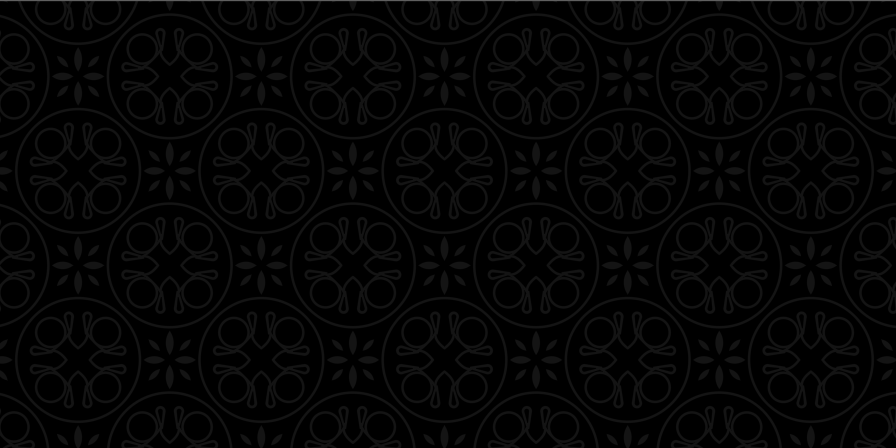
Reproduce this pattern procedurally as a Shadertoy shader.

```glsl
const vec3 GROUND = vec3(0.0);
const vec3 INK = vec3(0.08);
const vec3 EDGE = vec3(0.38);
const vec2 CELL = vec2(0.4089, 0.4219);   // repeat size, in canvas heights
const vec2 ORIGIN = vec2(0.9922, 0.6185); // centre of one medallion
const float RING_RADIUS = 0.138;
const float HALF_LINE = 0.02;             // in ring radii

vec2 wrapCell(vec2 p, vec2 cell) {
    return p - cell * round(p / cell);
}

// Offset to the closest point of a half-drop lattice
vec2 nearestHalfDrop(vec2 p, vec2 cell) {
    vec2 a = wrapCell(p, cell);
    vec2 b = wrapCell(p + 0.5 * cell, cell);
    return dot(a, a) < dot(b, b) ? a : b;
}

float segment(vec2 p, vec2 a, vec2 b) {
    vec2 pa = p - a, ba = b - a;
    return length(pa - ba * clamp(dot(pa, ba) / dot(ba, ba), 0.0, 1.0));
}

float bezier(vec2 p, vec2 a, vec2 control, vec2 b) {
    const int STEPS = 10;
    float d = 1e3;
    vec2 previous = a;
    for (int i = 1; i <= STEPS; i++) {
        float t = float(i) / float(STEPS);
        vec2 next = mix(mix(a, control, t), mix(control, b, t), t);
        d = min(d, segment(p, previous, next));
        previous = next;
    }
    return d;
}

// Capsule with radius ra at a and rb at b
float teardrop(vec2 p, vec2 a, vec2 b, float ra, float rb) {
    float span = length(b - a);
    vec2 axis = (b - a) / span;
    vec2 q = p - a;
    q = vec2(abs(q.x * axis.y - q.y * axis.x), dot(q, axis));
    float slope = (ra - rb) / span;
    float rise = sqrt(1.0 - slope * slope);
    float k = dot(q, vec2(-slope, rise));
    if (k < 0.0) return length(q) - ra;
    if (k > rise * span) return length(q - vec2(0.0, span)) - rb;
    return dot(q, vec2(rise, slope)) - ra;
}

// Pointed leaf from a to b: the overlap of two discs
float leaf(vec2 p, vec2 a, vec2 b, float halfWidth) {
    float halfSpan = 0.5 * length(b - a);
    vec2 axis = 0.5 * (b - a) / halfSpan;
    vec2 q = p - 0.5 * (a + b);
    q = abs(vec2(q.x * axis.y - q.y * axis.x, dot(q, axis)));
    float shift = 0.5 * (halfSpan * halfSpan - halfWidth * halfWidth) / halfWidth;
    if (halfSpan * q.x < shift * (q.y - halfSpan)) return length(q - vec2(0.0, halfSpan));
    return length(q + vec2(shift, 0.0)) - (shift + halfWidth);
}

float medallion(vec2 p, float halfLine) {
    float ring = abs(length(p) - 1.0) - halfLine;

    // Fold into one octant: x along the axis, y across it
    vec2 q = abs(p);
    q = vec2(max(q.x, q.y), min(q.x, q.y));

    // Corner loop and the strands that tie it to the petals
    float loopLine = abs(length(q - vec2(0.443)) - 0.236);
    float tie = bezier(q, vec2(0.276), vec2(0.36, 0.19), vec2(0.46, 0.125));
    float cusp = bezier(q, vec2(0.19, 0.0), vec2(0.32, 0.17), vec2(0.44, 0.145));
    float strands = min(loopLine, min(tie, cusp)) - halfLine;

    // Petal with a narrow opening
    float outer = teardrop(q, vec2(0.43, 0.13), vec2(0.7, 0.15), 0.022, 0.083);
    float inner = teardrop(q, vec2(0.52, 0.137), vec2(0.7, 0.152), 0.008, 0.039);
    float petal = max(outer, -inner);

    return min(ring, min(strands, petal));
}

float crossFlower(vec2 p) {
    vec2 q = abs(p);
    float upright = leaf(q, vec2(0.0, 0.08), vec2(0.0, 0.47), 0.063);
    float level = leaf(q, vec2(0.08, 0.0), vec2(0.42, 0.0), 0.06);
    float diagonal = leaf(q, vec2(0.16, 0.15), vec2(0.34, 0.33), 0.042);
    return min(diagonal, min(upright, level));
}

float coverage(float d, float pixel) {
    return smoothstep(0.75 * pixel, -0.75 * pixel, d);
}

void mainImage(out vec4 fragColor, in vec2 fragCoord) {
    vec2 uv = fragCoord / iResolution.y;
    float pixel = 1.0 / iResolution.y;
    vec2 cell = CELL / RING_RADIUS;
    vec2 p = (uv - ORIGIN) / RING_RADIUS;

    vec2 toMedallion = nearestHalfDrop(p, cell);
    vec2 toFlower = nearestHalfDrop(p + vec2(0.5 * cell.x, 0.0), cell);
    float d = min(medallion(toMedallion, HALF_LINE), crossFlower(toFlower));
    vec3 color = mix(GROUND, INK, coverage(d, pixel / RING_RADIUS));

    // Pale hairline along the top
    color = mix(color, EDGE, coverage(0.9975 - uv.y, pixel));
    fragColor = vec4(color, 1.0);
}
```
